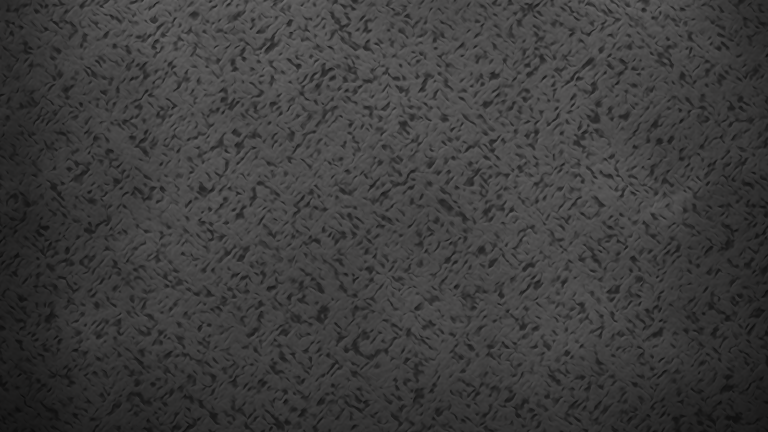
This texture is drawn by a Shadertoy shader. Its source:

```glsl
#define GRAIN_SCALE 78.0
#define STROKE_STRETCH 2.1
#define PIT_DEPTH 0.46
#define RELIEF 0.42
#define LIGHT_STEP vec2(-0.0012, 0.0034)
#define CLOUD_AMOUNT 0.75
#define TOP_GRAY 0.315
#define BOTTOM_GRAY 0.24
#define TINT vec3(1.008, 0.998, 0.996)

float hash(vec2 p) {
    return fract(sin(dot(p, vec2(127.1, 311.7))) * 43758.5453);
}

float noise(vec2 p) {
    vec2 i = floor(p), f = fract(p);
    f = f * f * (3.0 - 2.0 * f);
    float low = mix(hash(i), hash(i + vec2(1, 0)), f.x);
    float high = mix(hash(i + vec2(0, 1)), hash(i + vec2(1, 1)), f.x);
    return mix(low, high, f.y);
}

float fbm(vec2 p) {
    float sum = 0.0, amp = 0.5;
    for (int i = 0; i < 5; i++) {
        sum += amp * noise(p);
        p = mat2(1.6, 1.2, -1.2, 1.6) * p + 7.3;
        amp *= 0.5;
    }
    return sum;
}

// Noise drawn out into short strokes along one direction
float strokes(vec2 p, float angle) {
    float c = cos(angle), s = sin(angle);
    vec2 q = vec2(c * p.x + s * p.y, c * p.y - s * p.x);
    return noise(q * GRAIN_SCALE * vec2(0.75, STROKE_STRETCH) + angle * 37.0);
}

// Crevice strength: patches of strokes on both diagonals, broken by chips
float crevices(vec2 p) {
    vec2 warp = vec2(noise(p * 80.0), noise(p * 80.0 + 31.0)) - 0.5;
    p += 0.006 * warp;
    float patchMask = smoothstep(0.4, 0.6, noise(p * 34.0 + 5.0));
    float diagonal = mix(strokes(p, 0.85), strokes(p, -0.75), patchMask);
    float chips = noise(p * GRAIN_SCALE * 1.3 + 90.0);
    return mix(diagonal, chips, 0.38);
}

// Broad light: bright top centre, dim sides and lower corners
float shading(vec2 uv, vec2 p) {
    float gray = mix(BOTTOM_GRAY, TOP_GRAY, pow(uv.y, 1.3));
    float left = smoothstep(-0.14, 0.34, uv.x + 0.05 * uv.y);
    float right = smoothstep(-0.1, 0.25, 1.0 - uv.x);
    float bottom = smoothstep(-0.2, 0.25, uv.y);
    gray *= mix(0.46, 1.0, left) * mix(0.46, 1.0, right) * mix(0.62, 1.0, bottom);
    float cloud = fbm(p * 4.0 + 4.0) - 0.48;
    float edge = smoothstep(0.15, 0.5, abs(uv.x - 0.5));
    return gray * (1.0 + CLOUD_AMOUNT * mix(0.45, 1.0, edge) * cloud);
}

// Faint rubbed streak near the right side
float scuff(vec2 p) {
    vec2 d = mat2(0.77, -0.64, 0.64, 0.77) * (p - vec2(1.56, 0.56));
    float body = exp(-dot(d * vec2(11.0, 24.0), d * vec2(11.0, 24.0)));
    return body * noise(d * vec2(14.0, 50.0));
}

void mainImage(out vec4 fragColor, in vec2 fragCoord) {
    vec2 uv = fragCoord / iResolution.xy;
    vec2 p = fragCoord / iResolution.y;

    // Embossed grain: shallow pits with soft lit rims
    float depth = crevices(p);
    float pit = smoothstep(0.48, 0.84, depth);
    float slope = crevices(p + LIGHT_STEP) - depth;
    float fine = noise(p * 170.0) - 0.5;

    float gray = shading(uv, p);
    gray *= 1.0 + 0.4 * scuff(p);
    gray *= 1.04 - PIT_DEPTH * pit + RELIEF * slope + 0.12 * fine;

    fragColor = vec4(clamp(gray * TINT, 0.0, 1.0), 1.0);
}
```
